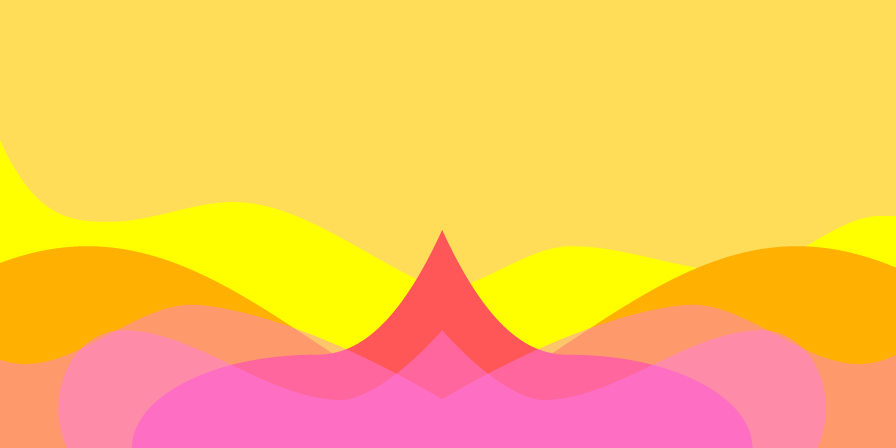
A WebGL 1 fragment shader for this background:

```glsl
precision highp float;
// Layered paper-like waves on a warm yellow ground, mirrored about a central spire.
// Each layer is a height curve filled downwards; two translucent pink veils overlap
// the orange and red shapes. Edges are smoothed by averaging a grid of samples.

uniform vec2 u_resolution;

const float AXIS = 0.987;
const vec4 VEIL = vec4(0.992, 0.478, 0.976, 0.43);

// Asymmetric yellow hills, x in 0..2.
float yellowHills(float x) {
  float left = 0.505 + 0.1825 * pow(max(1.0 - x / 0.247, 0.0), 3.0)
             + 0.044 * smoothstep(0.247, 0.521, x)
             - 0.226 * smoothstep(0.521, 1.12, x);
  float right = 0.349 + 0.1015 * smoothstep(0.9635, 1.276, x)
              - 0.0575 * smoothstep(1.276, 1.65, x)
              + 0.125 * smoothstep(1.65, 1.966, x);
  return max(left, right);
}

// The curves below take the distance d from the mirror axis.
float orangeHill(float d) {
  return 0.4505 - 0.216 * (1.0 - cos(3.07 * (d - 0.792)));
}

float redSpire(float d) {
  float spire = 0.279 * pow(max(1.0 - d / 0.2865, 0.0), 2.25);
  float t = max(d - 0.2865, 0.0) / 0.406;
  return spire + 0.208 * sqrt(max(1.0 - t * t, 0.0));
}

float wideVeil(float d) {
  float inner = 0.211 * pow(max(1.0 - d / 0.557, 0.0), 1.55);
  float rim = max(d - 0.93, 0.0);
  return 0.32 - inner - 0.1325 * smoothstep(0.557, 0.93, d) + 3.0 * rim * rim;
}

bool insideLobedVeil(float d, float y) {
  float crest = 0.107 + 0.156 * pow(max(1.0 - d / 0.224, 0.0), 1.6)
              + 0.156 * smoothstep(0.224, 0.7135, d);
  vec2 lobe = (vec2(d, y) - vec2(0.7135, 0.0885)) / vec2(0.1435, 0.1745);
  return (d < 0.7135 && y < crest) || dot(lobe, lobe) < 1.0;
}

vec3 scene(vec2 p) {
  float d = abs(p.x - AXIS);
  vec3 color = vec3(1.0, 0.867, 0.349);

  // Opaque layers, back to front
  if (p.y < yellowHills(p.x)) color = vec3(1.0, 1.0, 0.0);
  if (p.y < orangeHill(d)) color = vec3(1.0, 0.69, 0.0);
  if (p.y < redSpire(d)) color = vec3(1.0, 0.341, 0.341);

  // Translucent layers
  if (p.y < wideVeil(d)) color = mix(color, VEIL.rgb, VEIL.a);
  if (insideLobedVeil(d, p.y)) color = mix(color, VEIL.rgb, VEIL.a);
  return color;
}

void main() {
  // Average 4 by 4 samples inside each pixel
  vec3 sum = vec3(0.0);
  for (int j = 0; j < 4; j++) {
    for (int i = 0; i < 4; i++) {
      vec2 offset = (vec2(float(i), float(j)) + 0.5) / 4.0 - 0.5;
      vec2 uv = (gl_FragCoord.xy + offset) / u_resolution;
      sum += scene(uv * vec2(2.0, 1.0));
    }
  }
  gl_FragColor = vec4(sum / 16.0, 1.0);
}
```
